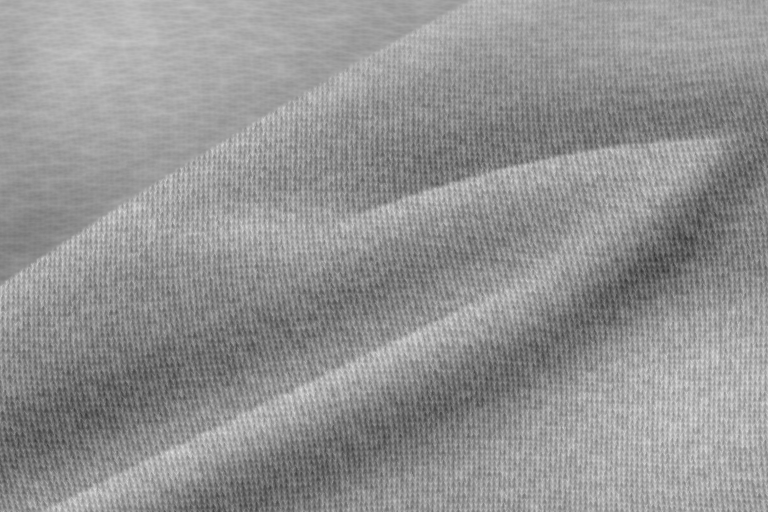
Write a WebGL 1 fragment shader that draws this texture.

```glsl
precision highp float;
// Soft grey heathered jersey lying in three diagonal folds.
// Fold crests are curves in x; each sheet is shaded by its depth below a crest,
// then covered with stretched cellular flecks and rows of V-shaped stitches.

uniform vec2 u_resolution;

const float RIB = 0.0105;         // width of one knit column
const float ROW = 0.0105;         // height of one stitch
const float RIB_DEPTH = 0.062;    // contrast between columns
const float STITCH_DEPTH = 0.030; // contrast of the V shapes
const float YARN_VARIATION = 0.10;
const float FLECK = 0.12;         // contrast of the heather
const float BACKDROP = 0.655;
const float CLOTH = 0.570;
const float CREST_LIGHT = 0.13;
const float TAU = 6.2831853;

float hash(vec2 p) {
  return fract(sin(dot(p, vec2(127.1, 311.7))) * 43758.55);
}

// Distance to the nearest scattered cell point, centred near zero
float cellular(vec2 p) {
  vec2 cell = floor(p);
  float nearest = 4.0;
  for (int j = -1; j <= 1; j++) {
    for (int i = -1; i <= 1; i++) {
      vec2 id = cell + vec2(float(i), float(j));
      vec2 seed = id + vec2(hash(id), hash(id + 41.3));
      nearest = min(nearest, length(p - seed));
    }
  }
  return nearest - 0.45;
}

// Bell curve around a depth
float band(float depth, float centre, float width) {
  float t = (depth - centre) / width;
  return exp(-t * t);
}

// Rotated soft elliptical patch of light or shade
float patchAt(vec2 p, vec2 centre, vec2 radius, float angle) {
  vec2 d = p - centre;
  float c = cos(angle);
  float s = sin(angle);
  d = vec2(c * d.x + s * d.y, c * d.y - s * d.x) / radius;
  return exp(-dot(d, d));
}

// Crest heights
float backCrest(float x) { return 0.443 + 0.68 * x - 0.08 * x * x; }
float middleCrest(float x) { return 0.735 - 0.24 * (1.5 - x) * (1.5 - x); }
float frontCrest(float x) {
  float bend = max(x - 0.95, 0.0);
  return -0.038 + 0.484 * x + 0.7 * bend * bend;
}

// Knit surface: raised columns crossed by V-shaped loops
float knit(vec2 p) {
  float column = p.x / RIB;
  float across = fract(column) - 0.5;
  float course = p.y / ROW - 1.3 * abs(across);
  float yarn = hash(vec2(floor(column * 2.0), floor(course))) - 0.5;
  return RIB_DEPTH * cos(TAU * across)
       + STITCH_DEPTH * cos(TAU * course)
       + YARN_VARIATION * yarn;
}

void main() {
  vec2 p = gl_FragCoord.xy / u_resolution.y;
  p.x *= 1.497 * u_resolution.y / u_resolution.x;

  float back = backCrest(p.x) - p.y;
  float middle = middleCrest(p.x) - p.y;
  float front = frontCrest(p.x) - p.y;

  // Crests dissolve into smooth cloth toward one end
  float middleStart = smoothstep(0.38, 0.70, p.x);
  float frontEnd = smoothstep(0.88, 1.25, p.x);
  float middleSoft = mix(0.16, 0.006, middleStart);
  float frontSoft = mix(0.007, 0.06, frontEnd);
  float backMask = smoothstep(-0.006, 0.006, back);
  float middleMask = smoothstep(-middleSoft, middleSoft, middle);
  float frontMask = smoothstep(-frontSoft, frontSoft, front);

  // Out-of-focus cloth behind
  float backdrop = BACKDROP + 0.07 * patchAt(p, vec2(0.15, 0.92), vec2(0.35, 0.15), 0.3)
    - 0.12 * patchAt(p, vec2(0.0, 0.54), vec2(0.22, 0.12), 0.6)
    - 0.07 * patchAt(p, vec2(0.02, 0.84), vec2(0.06, 0.14), 0.0)
    - 0.04 * band(back, -0.03, 0.06);

  // Back fold and its hollow
  float backTone = CLOTH - 0.02 + CREST_LIGHT * band(back, 0.0, 0.09)
    + 0.10 * patchAt(p, vec2(1.35, 0.95), vec2(0.42, 0.12), 0.0)
    + 0.15 * patchAt(p, vec2(0.50, 0.545), vec2(0.20, 0.055), 0.05)
    - 0.08 * band(middle, -0.05, 0.07) * smoothstep(0.60, 0.85, p.x);

  // Middle fold, darkest at lower left, lifting toward the next crest
  float middleTone = CLOTH - 0.02
    + 0.05 * band(front, -0.02, 0.06)
    - 0.18 * patchAt(p, vec2(0.06, 0.18), vec2(0.33, 0.10), 0.45)
    - 0.09 * patchAt(p, vec2(0.62, 0.38), vec2(0.48, 0.075), 0.45);

  // Front fold: lit crest, shaded flank, pale slope at lower right
  float frontTone = CLOTH + 0.02
    + CREST_LIGHT * band(front, 0.0, 0.07) * mix(1.0, 0.65, frontEnd)
    - 0.18 * band(front, 0.17, 0.085)
    - 0.10 * patchAt(p, vec2(1.42, 0.49), vec2(0.25, 0.09), 0.25)
    + 0.12 * patchAt(p, vec2(1.35, 0.20), vec2(0.32, 0.20), 0.5);

  float cloth = mix(middleTone, frontTone, frontMask);
  cloth += 0.14 * band(middle, 0.0, 0.08) * middleStart
    * (1.0 - 0.75 * smoothstep(1.12, 1.40, p.x));
  float tone = mix(backdrop, mix(backTone, cloth, middleMask), backMask);

  // Fabric follows the folds and loses detail with distance
  float focus = mix(0.08, 1.0, backMask) * (1.0 - 0.6 * smoothstep(0.68, 1.0, p.y));
  focus *= smoothstep(1.2, 3.6, RIB * u_resolution.y);
  vec2 weave = p + vec2(0.10 * p.y, 0.012 * sin(5.0 * p.x + 3.0 * p.y));
  weave.x += 0.018 * sin(7.0 * (p.y - 0.5 * p.x));
  float streaks = cellular(weave / vec2(0.070, 0.016));
  float flecks = cellular(weave / vec2(0.020, 0.007) + 17.0);
  tone += FLECK * (0.55 * streaks + 0.65 * flecks * mix(0.65, 1.0, focus));
  tone += focus * knit(weave);

  gl_FragColor = vec4(vec3(clamp(tone, 0.0, 1.0)), 1.0);
}
```
